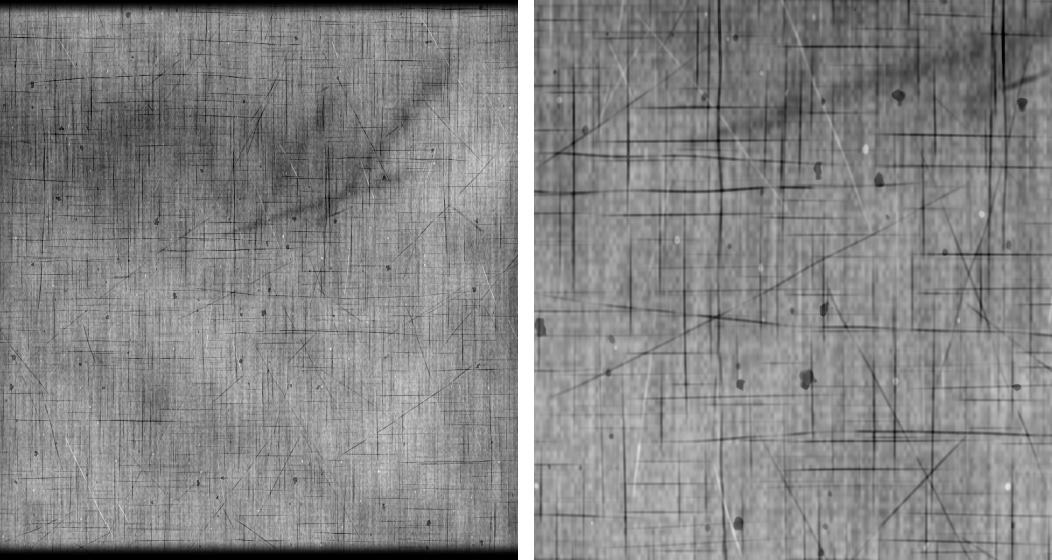
Left, the full canvas; right, a detail of the centre.
Reproduce this texture procedurally as a Shadertoy shader.

```glsl
// Worn grey metal plate: brushed grain, crossing scratches, smudges and dark top and bottom edges.

float hash(vec2 p) {
    vec3 q = fract(p.xyx * 0.1031);
    q += dot(q, q.yzx + 33.33);
    return fract((q.x + q.y) * q.z);
}

float noise(vec2 p) {
    vec2 i = floor(p), f = fract(p);
    f = f * f * (3.0 - 2.0 * f);
    return mix(mix(hash(i), hash(i + vec2(1, 0)), f.x),
               mix(hash(i + vec2(0, 1)), hash(i + vec2(1, 1)), f.x), f.y);
}

float fbm(vec2 p) {
    float sum = 0.0, amp = 0.5;
    for (int i = 0; i < 5; i++) {
        sum += amp * noise(p);
        p = mat2(1.6, 1.2, -1.2, 1.6) * p + 7.3;
        amp *= 0.5;
    }
    return sum;
}

// Soft hairline that keeps its weight when thinner than a pixel
float line(float d, float width) {
    float soft = max(width, 1.0 / iResolution.y);
    return width / soft * (1.0 - smoothstep(0.0, soft, abs(d)));
}

// Dense short hairs along x, one in each shifted cell
float hairs(vec2 p, vec2 cells, float seed) {
    float v = p.y * cells.y + 0.5 * noise(vec2(p.x * 6.0, p.y * 9.0 + seed));
    float row = floor(v);
    float u = p.x * cells.x + 7.0 * hash(vec2(row, seed));
    vec2 id = vec2(floor(u), row) + seed;
    float strength = hash(id), f = fract(u);
    float offset = (fract(v) - 0.2 - 0.6 * hash(id + 31.0)) / cells.y;
    float extent = smoothstep(0.0, 0.2, f) * smoothstep(1.0, 0.5, f + 0.4 * hash(id + 57.0));
    return line(offset, 0.0014) * extent * strength * strength;
}

// Long, slightly bowed and broken scratches scattered around one direction
float scratches(vec2 p, int count, float seed, float angle, float spread, float reach, float width) {
    float sum = 0.0;
    for (int i = 0; i < count; i++) {
        vec2 id = vec2(float(i) * 3.0 + 1.0, seed);
        vec2 center = vec2(0.93 * hash(id), hash(id + 11.0));
        float a = angle + spread * (hash(id + 23.0) - 0.5);
        float size = hash(id + 37.0);
        float halfLength = reach * (0.15 + 0.85 * size * size);
        vec2 q = p - center;
        q = vec2(dot(q, vec2(cos(a), sin(a))), dot(q, vec2(-sin(a), cos(a))));
        if (abs(q.x) > halfLength || abs(q.y) > 0.1) continue;
        float bow = (hash(id + 41.0) - 0.5) * 0.5 * q.x * q.x;
        float d = q.y + bow + 0.003 * (noise(vec2(q.x * 25.0, id.x)) - 0.5);
        float wear = smoothstep(0.1, 0.6, noise(vec2(q.x * 70.0, id.x + seed)));
        float taper = smoothstep(halfLength, halfLength * 0.6, abs(q.x));
        sum += line(d, width) * taper * (0.25 + 0.75 * wear) * (0.4 + 0.6 * hash(id + 53.0));
    }
    return min(sum, 1.2);
}

// Ragged dots in a few cells
float specks(vec2 p, float cells, float rarity, float radius) {
    vec2 g = p * cells, id = floor(g);
    vec2 q = (fract(g) - 0.3 - 0.4 * vec2(hash(id + 3.0), hash(id + 9.0))) / cells;
    float size = radius * (0.4 + 0.6 * hash(id + 17.0));
    float d = length(q * vec2(1.2, 0.8)) + radius * (noise(p * 300.0) - 0.5);
    return step(rarity, hash(id + 29.0)) * smoothstep(size + 0.001, size - 0.001, d);
}

float glow(vec2 p, vec2 center, float radius) {
    vec2 q = (p - center) / radius;
    return exp(-dot(q, q));
}

float smudge(vec2 p, vec2 a, vec2 b, float width) {
    vec2 q = p - a, s = b - a;
    float t = clamp(dot(q, s) / dot(s, s), 0.0, 1.0);
    float d = length(q - s * t) / (width * (0.4 + t));
    return exp(-d * d) * (0.3 + fbm(p * 40.0));
}

void mainImage(out vec4 fragColor, in vec2 fragCoord) {
    vec2 p = fragCoord / iResolution.y;
    float aspect = iResolution.x / iResolution.y;

    // Cloudy patina
    float tone = 0.54 + 0.3 * (fbm(p * 4.0 + 2.0) - 0.5) + 0.16 * (fbm(p * vec2(22.0, 14.0)) - 0.5);
    tone += 0.13 * glow(p, vec2(0.88, 0.74), 0.12) + 0.11 * glow(p, vec2(0.70, 0.21), 0.11);
    tone += 0.10 * glow(p, vec2(0.09, 0.22), 0.13) + 0.04 * glow(p, vec2(0.45, 0.42), 0.20);
    tone -= 0.09 * glow(p, vec2(0.15, 0.74), 0.22) + 0.07 * glow(p, vec2(0.58, 0.70), 0.16);

    // Dark rubbed bands
    tone -= 0.10 * smudge(p, vec2(0.45, 0.59), vec2(0.61, 0.86), 0.016);
    tone -= 0.13 * smudge(p, vec2(0.57, 0.60), vec2(0.79, 0.87), 0.018);
    tone -= 0.13 * smudge(p, vec2(0.40, 0.58), vec2(0.73, 0.69), 0.011);

    // Brushed grain
    tone += 0.13 * (noise(p * vec2(330.0, 14.0)) - 0.5) + 0.05 * (noise(p * vec2(16.0, 300.0)) - 0.5);
    tone += 0.13 * (noise(p * vec2(480.0, 260.0)) - 0.5);

    // Fine hairs, then long scratches and gouges
    float dark = 0.30 * hairs(p.yx, vec2(5.0, 75.0), 5.0) + 0.28 * hairs(p.yx, vec2(11.0, 110.0), 19.0);
    dark += 0.28 * hairs(p, vec2(6.0, 65.0), 43.0) + 0.18 * hairs(p, vec2(13.0, 90.0), 71.0);
    dark += 0.28 * scratches(p, 20, 101.0, 1.571, 0.06, 0.25, 0.0016);
    dark += 0.32 * scratches(p, 20, 137.0, 0.0, 0.04, 0.32, 0.0016);
    dark += 0.25 * scratches(p, 26, 173.0, 0.85, 0.9, 0.28, 0.0016);
    dark += 0.25 * scratches(p, 24, 211.0, -0.95, 0.8, 0.28, 0.0016);
    dark += 0.25 * scratches(p, 12, 251.0, 0.0, 1.6, 0.045, 0.0035);
    dark += 0.25 * specks(p, 24.0, 0.90, 0.0045) + 0.2 * specks(p + 5.0, 55.0, 0.93, 0.002);
    float light = 0.22 * scratches(p, 26, 293.0, -1.15, 0.5, 0.12, 0.0016);
    light += 0.16 * scratches(p, 20, 331.0, 1.2, 0.6, 0.10, 0.0016);
    light += 0.2 * specks(p + 9.0, 60.0, 0.95, 0.0018) + 0.08 * hairs(p.yx, vec2(9.0, 80.0), 89.0);
    tone += light - min(dark, 0.40);

    // Shaded sides and black ends
    tone *= mix(0.86, 1.0, smoothstep(0.0, 0.035, min(p.x, aspect - p.x)));
    tone *= smoothstep(0.008, 0.036, min(p.y, 1.006 - p.y));
    fragColor = vec4(vec3(clamp(tone, 0.0, 1.0)), 1.0);
}
```
